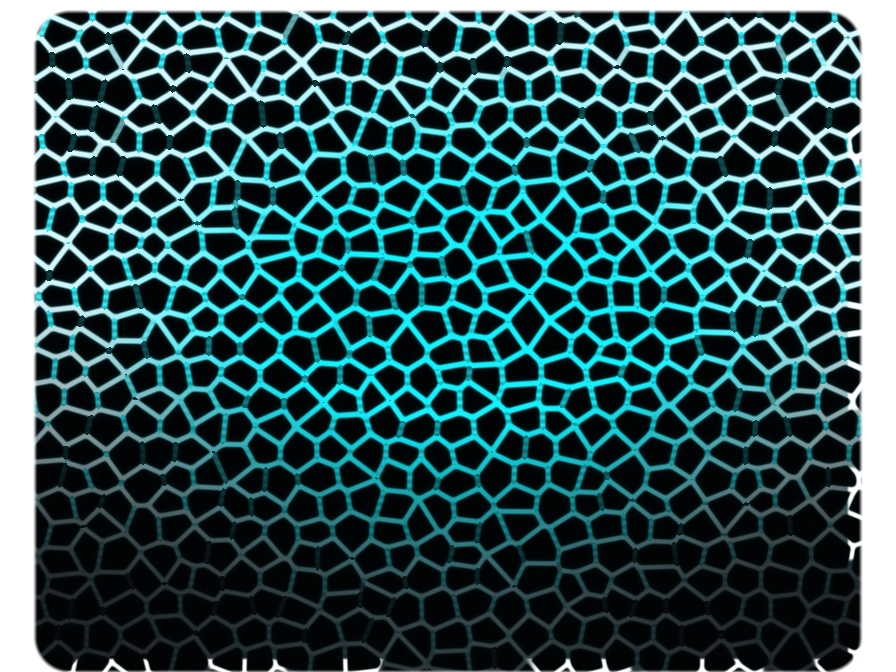
Write a Shadertoy shader that draws this pattern.

```glsl
// Glowing cyan cell mesh on a dark rounded panel, fading out toward the bottom.

const vec3 PAPER = vec3(1.0);
const vec3 INK = vec3(0.004, 0.010, 0.014);
const vec3 CYAN = vec3(0.08, 0.95, 1.0);
const vec3 PALE = vec3(0.84, 0.98, 1.0);
const vec3 ASH = vec3(0.56, 0.62, 0.66);

const vec2 PANEL_CENTER = vec2(0.6667, 0.4915);
const vec2 PANEL_HALF = vec2(0.6146, 0.4915);
const float PANEL_RADIUS = 0.052;
const vec2 GLOW_CENTER = vec2(0.69, 0.49);
const vec2 CELL_PITCH = vec2(0.0525, 0.0385);
const float JITTER = 0.62;
const float CORNER_BLEND = 0.004;
const float LINE_THIN = 0.0020;
const float LINE_THICK = 0.0034;
const float RIM_DEPTH = 0.022;

float hash(vec2 p) {
    p = fract(p * vec2(0.1031, 0.1137));
    p += dot(p, p.yx + 33.33);
    return fract((p.x + p.y) * p.x * 43.7);
}

vec2 hash2(vec2 p) {
    return vec2(hash(p + 17.3), hash(p * 1.7 + 91.7));
}

float gradientDot(vec2 cell, vec2 offset) {
    float angle = 6.2832 * hash(cell + 57.1);
    return dot(vec2(cos(angle), sin(angle)), offset);
}

float gradientNoise(vec2 p) {
    vec2 i = floor(p), f = fract(p);
    vec2 u = f * f * (3.0 - 2.0 * f), e = vec2(0.0, 1.0);
    return mix(mix(gradientDot(i, f), gradientDot(i + e.yx, f - e.yx), u.x),
               mix(gradientDot(i + e, f - e), gradientDot(i + 1.0, f - 1.0), u.x), u.y);
}

float roundedBox(vec2 p, vec2 halfSize, float radius) {
    vec2 q = abs(p) - halfSize + radius;
    return length(max(q, 0.0)) + min(max(q.x, q.y), 0.0) - radius;
}

float smoothMin(float a, float b, float k) {
    float h = max(k - abs(a - b), 0.0) / k;
    return min(a, b) - 0.25 * h * h * k;
}

// Jittered cell center near p, on rows staggered by half a cell
vec2 cellSeed(vec2 p, vec2 step2) {
    float row = floor(p.y / CELL_PITCH.y) + step2.y;
    float shift = 0.5 * mod(row, 2.0);
    float column = floor(p.x / CELL_PITCH.x - shift) + step2.x;
    vec2 jitter = JITTER * (hash2(vec2(column, row) + 40.0) - 0.5);
    return (vec2(column + shift, row) + 0.5 + jitter) * CELL_PITCH;
}

// x: rounded distance to the wall, y: how upright it is, z: its random value
vec3 cellWalls(vec2 p) {
    vec2 nearest = vec2(9.0);
    for (int j = -2; j <= 2; j++)
    for (int i = -2; i <= 2; i++) {
        vec2 seed = cellSeed(p, vec2(i, j));
        if (length(seed - p) < length(nearest - p)) nearest = seed;
    }
    float sharp = 9.0, soft = 9.0, upright = 0.0, id = 0.0;
    for (int j = -2; j <= 2; j++)
    for (int i = -2; i <= 2; i++) {
        vec2 seed = cellSeed(p, vec2(i, j));
        vec2 across = seed - nearest;
        if (dot(across, across) < 1e-6) continue;
        vec2 normal = normalize(across);
        float d = dot(0.5 * (seed + nearest) - p, normal);
        soft = smoothMin(soft, d, CORNER_BLEND);
        if (d < sharp) {
            sharp = d;
            upright = abs(normal.x);
            id = hash(floor((seed + nearest) * 900.0));
        }
    }
    return vec3(max(soft, 0.0), smoothstep(0.82, 0.96, upright), id);
}

void mainImage(out vec4 fragColor, in vec2 fragCoord) {
    float pixel = 1.0 / iResolution.y;
    vec2 p = fragCoord * pixel;
    p.x += PANEL_CENTER.x - 0.5 * iResolution.x * pixel;

    // Light: white at the far edges, cyan in the middle, dim below
    vec2 fromGlow = p - GLOW_CENTER;
    float whiteness = smoothstep(0.20, 0.52, length(fromGlow * vec2(0.85, 1.15)));
    float spot = exp(-dot(fromGlow, fromGlow) * 7.0);
    float lift = smoothstep(0.08, 0.66, p.y);
    float power = clamp(0.20 + 0.80 * lift + 0.42 * spot, 0.0, 1.0);

    // Mesh lines with beaded, partly faded upright walls
    vec3 wall = cellWalls(p);
    float faded = wall.y * step(wall.z, 0.28) * (0.4 + 0.6 * whiteness);
    float beads = 1.0 - 0.25 * wall.y * (0.5 + 0.5 * sin(p.y * 560.0));
    float width = mix(LINE_THIN, LINE_THICK, power);
    float core = smoothstep(width + 0.0012 + pixel, width - 0.0012, wall.x);
    float halo = exp(-max(wall.x - width, 0.0) / 0.0022);
    vec3 bright = mix(CYAN, PALE, whiteness * (1.0 - 0.85 * wall.y));
    vec3 lineColor = mix(mix(ASH, bright, smoothstep(0.1, 0.55, power)), CYAN, 0.3 * spot);
    float strength = power * beads * (1.0 - 0.75 * faded);
    vec3 color = INK * (1.0 + gradientNoise(p * 140.0));
    color += CYAN * 0.30 * halo * strength * (1.0 - core);
    color = mix(color, lineColor, core * strength);

    // Broken white rim along the bottom and right sides
    float rimDistance = min(p.y, PANEL_CENTER.x + PANEL_HALF.x - p.x);
    float rim = smoothstep(RIM_DEPTH, RIM_DEPTH - 0.005, rimDistance);
    rim *= smoothstep(0.0, 0.08, gradientNoise(p * 11.0 + 3.7));
    color = mix(color, PAPER, rim * core);

    // Rounded panel on white
    float panel = roundedBox(p - PANEL_CENTER, PANEL_HALF, PANEL_RADIUS);
    color = mix(color, PAPER, smoothstep(-0.003 - pixel, 0.002 + pixel, panel));
    fragColor = vec4(color, 1.0);
}
```
